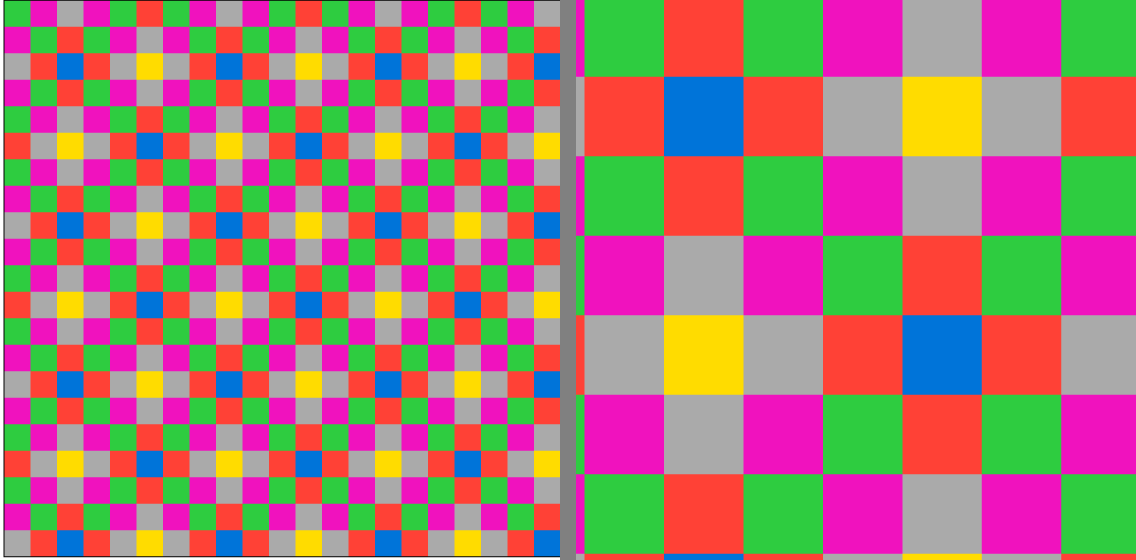
Left, the full canvas; right, a detail of the centre.
Write a WebGL 1 fragment shader that draws this pattern.

```glsl
precision highp float;
// A 21 by 21 board of flat squares, grouped into 3 by 3 blocks that alternate
// between two palettes like a checkerboard; each block has a centre, four arms
// and four corners. A thin frame surrounds it, and supersampling smooths edges.

uniform vec2 u_resolution;

// Colour of a cell, counted from the top left corner of the board.
vec3 cellColor(vec2 cell) {
  vec2 block = floor((cell - 0.5) / 3.0);
  vec2 fromCentre = abs(cell - 2.0 - 3.0 * block);
  float ring = fromCentre.x + fromCentre.y; // 0 centre, 1 arm, 2 corner
  bool odd = mod(block.x + block.y, 2.0) > 0.5;

  vec3 centre = odd ? vec3(1.0, 0.863, 0.0) : vec3(0.0, 0.455, 0.851);
  vec3 arm = odd ? vec3(0.667) : vec3(1.0, 0.255, 0.212);
  vec3 corner = odd ? vec3(0.941, 0.071, 0.745) : vec3(0.18, 0.8, 0.25);
  return ring < 0.5 ? centre : (ring < 1.5 ? arm : corner);
}

// Board, frame and white margin; p runs from 0 to 1 with y pointing down.
vec3 scene(vec2 p) {
  const float boardSize = 0.9935;
  vec2 q = p - vec2(0.0072, 0.0006);

  // Signed distance to the square outline of the board
  vec2 d = abs(q - 0.5 * boardSize) - 0.5 * boardSize;
  float edge = max(d.x, d.y);

  if (abs(edge) < 0.0008) return vec3(0.0);
  if (edge > 0.0) return vec3(1.0);
  return cellColor(floor(q / boardSize * 21.0));
}

void main() {
  // Average a 4 by 4 grid of samples inside each pixel
  vec3 color = vec3(0.0);
  for (int j = 0; j < 4; j++) {
    for (int i = 0; i < 4; i++) {
      vec2 offset = (vec2(float(i), float(j)) + 0.5) / 4.0 - 0.5;
      vec2 p = (gl_FragCoord.xy + offset) / u_resolution;
      color += scene(vec2(p.x, 1.0 - p.y));
    }
  }
  gl_FragColor = vec4(color / 16.0, 1.0);
}
```
